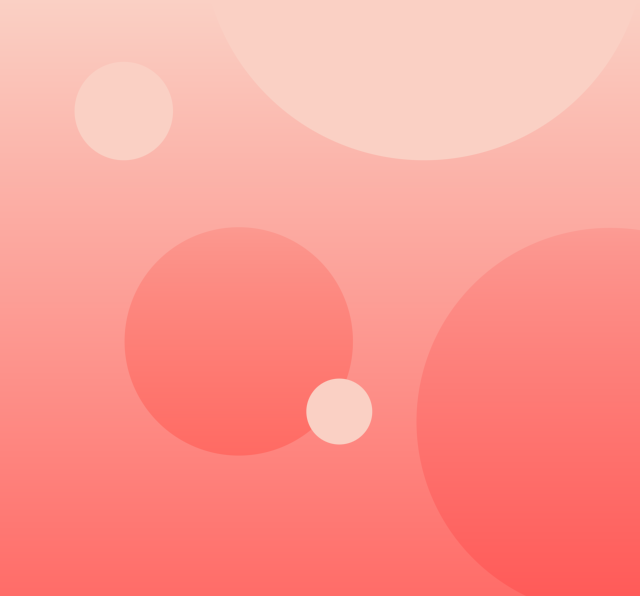
Reproduce this background procedurally as a Shadertoy shader.

```glsl
// Soft coral gradient with pale and deep overlapping discs.

// Colours
const vec3 PALE        = vec3(0.980, 0.816, 0.769);
const vec3 CORAL       = vec3(1.000, 0.424, 0.408);
const vec3 MIDDLE_TOP  = vec3(0.986, 0.602, 0.565);
const vec3 MIDDLE_BASE = vec3(1.000, 0.416, 0.388);
const vec3 RIGHT_TOP   = vec3(0.988, 0.610, 0.580);
const vec3 RIGHT_BASE  = vec3(1.000, 0.345, 0.337);

// Discs: centre x, centre y, radius, in canvas heights
const vec3 TOP_DISC    = vec3(0.7115, 1.1036, 0.3725);
const vec3 LEFT_DISC   = vec3(0.2077, 0.8137, 0.0826);
const vec3 MIDDLE_DISC = vec3(0.4006, 0.4272, 0.1916);
const vec3 RIGHT_DISC  = vec3(1.0238, 0.2927, 0.3250);
const vec3 SMALL_DISC  = vec3(0.5693, 0.3095, 0.0553);

const float SHADE_CURVE = 0.85; // below 1 deepens the shaded discs sooner

// Coverage of a disc, smoothed over about one pixel
float discMask(vec2 p, vec3 disc) {
    float edge = 0.75 / iResolution.y;
    return 1.0 - smoothstep(-edge, edge, length(p - disc.xy) - disc.z);
}

// Vertical shade running from the top of a disc to its base
vec3 discShade(vec2 p, vec3 disc, vec3 top, vec3 base) {
    float depth = clamp(0.5 - 0.5 * (p.y - disc.y) / disc.z, 0.0, 1.0);
    return mix(top, base, pow(depth, SHADE_CURVE));
}

void mainImage(out vec4 fragColor, in vec2 fragCoord) {
    vec2 p = fragCoord / iResolution.y;

    // Background
    vec3 color = mix(CORAL, PALE, p.y);

    // Deep discs
    color = mix(color, discShade(p, MIDDLE_DISC, MIDDLE_TOP, MIDDLE_BASE), discMask(p, MIDDLE_DISC));
    color = mix(color, discShade(p, RIGHT_DISC, RIGHT_TOP, RIGHT_BASE), discMask(p, RIGHT_DISC));

    // Pale discs
    float pale = max(discMask(p, TOP_DISC), max(discMask(p, LEFT_DISC), discMask(p, SMALL_DISC)));
    color = mix(color, PALE, pale);

    fragColor = vec4(color, 1.0);
}
```
